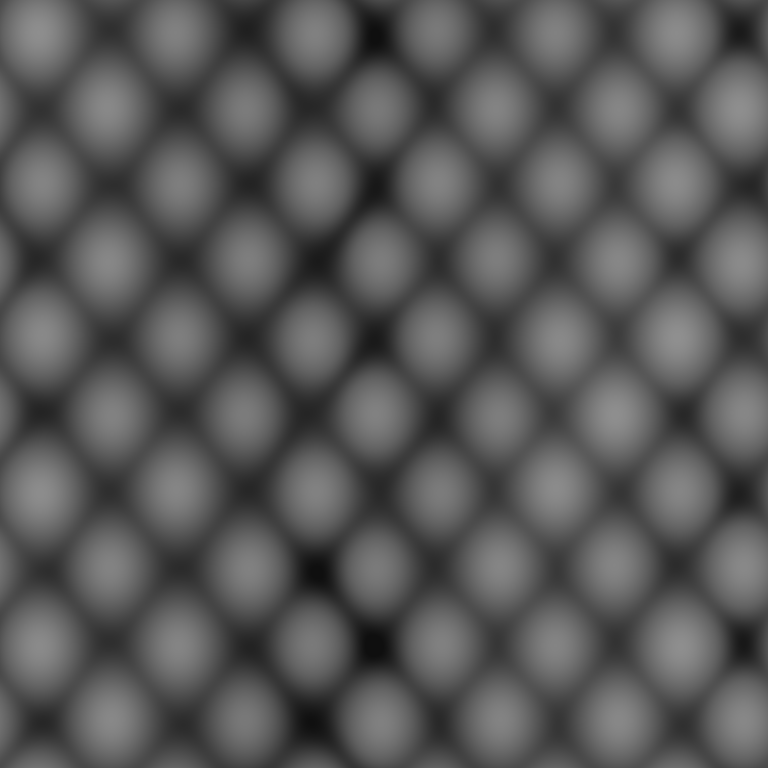
Write a Shadertoy shader that draws this pattern.

```glsl
const float TAU = 6.2831853;
const vec2 GRID = vec2(12.0, 10.0);        // half-steps; every other site holds a dome
const vec2 SITE_OFFSET = vec2(0.75, 0.6);
const float BLEND_SHARPNESS = 24.0;

vec2 gradientAt(vec2 corner, vec2 period, float seed) {
    vec2 c = mod(corner, period);
    float angle = TAU * fract(sin(dot(c, vec2(127.1, 311.7)) + seed) * 43758.5);
    return vec2(cos(angle), sin(angle));
}

// Gradient noise that wraps after a whole number of lattice cells
float gradientNoise(vec2 p, vec2 period, float seed) {
    vec2 i = floor(p);
    vec2 f = p - i;
    vec2 w = f * f * f * (f * (f * 6.0 - 15.0) + 10.0);
    vec2 e = vec2(1.0, 0.0);
    float a = dot(gradientAt(i, period, seed), f);
    float b = dot(gradientAt(i + e.xy, period, seed), f - e.xy);
    float c = dot(gradientAt(i + e.yx, period, seed), f - e.yx);
    float d = dot(gradientAt(i + e.xx, period, seed), f - e.xx);
    return mix(mix(a, b, w.x), mix(c, d, w.x), w.y);
}

// Wandering centre of one dome, in grid units
vec2 domeCentre(vec2 site) {
    vec2 q = site * 0.5 + 0.25;
    vec2 jitter = vec2(gradientNoise(q, GRID * 0.5, 3.0),
                       gradientNoise(q, GRID * 0.5, 17.0));
    float columnSway = 0.16 * cos(TAU * (site.x - 4.5) / GRID.x);
    return site + SITE_OFFSET + vec2(columnSway, 0.0) + jitter * vec2(0.12, 0.1);
}

// Peak brightness: a slow drift across the columns plus a change per dome
float domePeak(vec2 site) {
    float drift = 0.028 * cos(TAU * (site.x - 10.5) / GRID.x);
    return 0.515 + drift + 0.06 * gradientNoise(site * 0.5 + 0.25, GRID * 0.5, 41.0);
}

float domeFalloff(vec2 offset) {
    float q = 1.96 * dot(offset, offset);
    return 0.35 * q / (1.0 + 0.4 * q);
}

// Smooth maximum of all nearby domes on the staggered grid
float domeField(vec2 p) {
    vec2 base = floor(p);
    float total = 0.0;
    for (int y = -3; y <= 3; y++) {
        for (int x = -3; x <= 3; x++) {
            vec2 site = base + vec2(x, y);
            if (mod(site.x + site.y, 2.0) < 0.5) continue;
            float shade = domePeak(site) - domeFalloff(p - domeCentre(site));
            total += exp(BLEND_SHARPNESS * shade);
        }
    }
    return log(total) / BLEND_SHARPNESS;
}

// Uneven dirt, strongest along two vertical bands
float grimeAmount(vec2 uv) {
    float bands = 0.5 + 0.5 * cos(2.0 * TAU * (uv.x - 0.46));
    float patches = gradientNoise(uv * GRID, GRID, 73.0);
    return max(0.0, 0.11 * bands * bands * (0.7 + 1.2 * patches));
}

void mainImage(out vec4 fragColor, in vec2 fragCoord) {
    vec2 uv = fragCoord / iResolution.xy;
    float shade = domeField(uv * GRID);

    // Grime settles in the valleys
    float valley = 1.0 - smoothstep(0.18, 0.4, shade);
    shade -= grimeAmount(uv) * valley;

    fragColor = vec4(vec3(clamp(shade, 0.06, 1.0)), 1.0);
}
```
